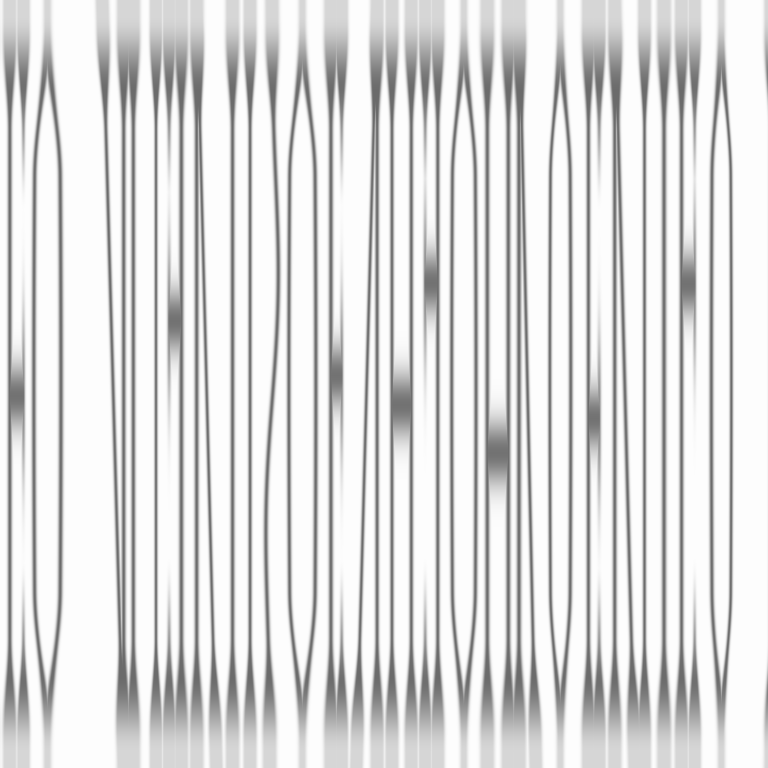
This pattern is drawn by a Shadertoy shader. Its source:

```glsl
const vec3 PAPER = vec3(0.993);
const vec3 INK = vec3(0.42);
const float CELLS = 24.0;          // motifs across the canvas
const float SPREAD = 0.0135;       // half distance between two strands
const float THIN = 0.0021;         // softness radius of light strands
const float BOLD = 0.0031;         // softness radius of heavy strands
const float FLARE = 0.0062;        // extra half width at strand ends
const float EDGE_TONE = 0.27;      // ink left at the canvas border
const float BRIDGE_HEIGHT = 0.042; // vertical softness of smudges
const float JITTER = 0.005;        // sideways shift of a motif

float hash(float n, float salt) {
    return fract(sin(n * 127.1 + salt * 311.7) * 43758.5);
}

// Soft upright strand that widens and pales towards both borders
float strand(float x, float y, float radius, float flareWidth) {
    float edge = min(y, 1.0 - y);
    float flare = 1.0 - smoothstep(0.04, 0.17, edge);
    float d = max(abs(x) - flareWidth * flare, 0.0);
    float w = radius * (1.0 + 0.3 * flare);
    return exp(-d * d / (w * w)) * mix(EDGE_TONE, 1.0, smoothstep(0.02, 0.12, edge));
}

// Blurred bar between two strands
float bridge(float x, float y, float halfWidth) {
    float d = max(abs(x) - halfWidth, 0.0) / THIN;
    float h = y / BRIDGE_HEIGHT;
    return 0.95 * exp(-d * d - h * h);
}

// One motif: two strands whose paths depend on a random kind
float motif(float x, float y, float id) {
    float kind = fract(id * 0.618 + 0.25 * hash(id, 1.0));
    float side = hash(id, 2.0) < 0.5 ? -1.0 : 1.0;
    float flip = hash(id, 3.0) < 0.5 ? y : 1.0 - y;
    float middle = mix(0.36, 0.64, hash(id, 4.0));
    float spread = SPREAD * mix(0.8, 1.12, hash(id, 5.0));
    float edge = min(y, 1.0 - y);

    x = (x + JITTER * (hash(id, 6.0) - 0.5)) * side;
    float a = -spread;
    float b = spread;
    float visible = 1.0;
    float flareWidth = FLARE;
    float smudge = 0.0;

    if (kind < 0.07) {
        return 0.0;                                   // empty gap
    } else if (kind < 0.30) {                         // parallel pair
        if (hash(id, 7.0) < 0.4) smudge = bridge(x, y - middle, spread);
    } else if (kind < 0.50) {                         // long closed lens
        float belly = smoothstep(0.03, 0.23, edge) * mix(0.8, 1.0, 4.0 * y * (1.0 - y));
        a = -1.2 * spread * belly;
        b = -a;
        flareWidth = 0.3 * FLARE;
    } else if (kind < 0.66) {                         // stem and slanted strand
        b = mix(-spread, spread, flip);
    } else if (kind < 0.76) {                         // converging fork
        b = spread * max(flip - 0.35, 0.0) / 0.65;
        a = -b;
    } else if (kind < 0.84) {                         // lone swaying strand
        a = spread * (0.5 * sin(6.0 * y + 6.3 * middle) + 0.2 * sin(13.0 * y));
        b = a;
    } else {                                          // stem with broken companion
        a = -0.5 * spread;
        b = 0.7 * spread;
        float m = (y - middle) / 0.11;
        visible = max(1.0 - smoothstep(0.1, 0.28, edge), 0.8 * exp(-m * m));
        smudge = bridge(x - 0.1 * spread, y - middle, 0.6 * spread);
    }

    float heavy = mix(0.85, 1.0, hash(id, 8.0)) * BOLD;
    float light = mix(THIN, BOLD, hash(id, 9.0));
    float ink = max(strand(x - a, y, heavy, flareWidth),
                    visible * strand(x - b, y, light, flareWidth));
    return max(ink, smudge);
}

void mainImage(out vec4 fragColor, in vec2 fragCoord) {
    vec2 uv = fragCoord / iResolution.xy;
    float cell = floor(uv.x * CELLS);

    // Neighbouring motifs may overlap the current cell
    float ink = 0.0;
    for (float i = -1.0; i <= 1.0; i++) {
        float id = cell + i;
        float center = (id + 0.5) / CELLS;
        ink = max(ink, motif(uv.x - center, uv.y, id + 40.0));
    }
    fragColor = vec4(mix(PAPER, INK, ink), 1.0);
}
```
